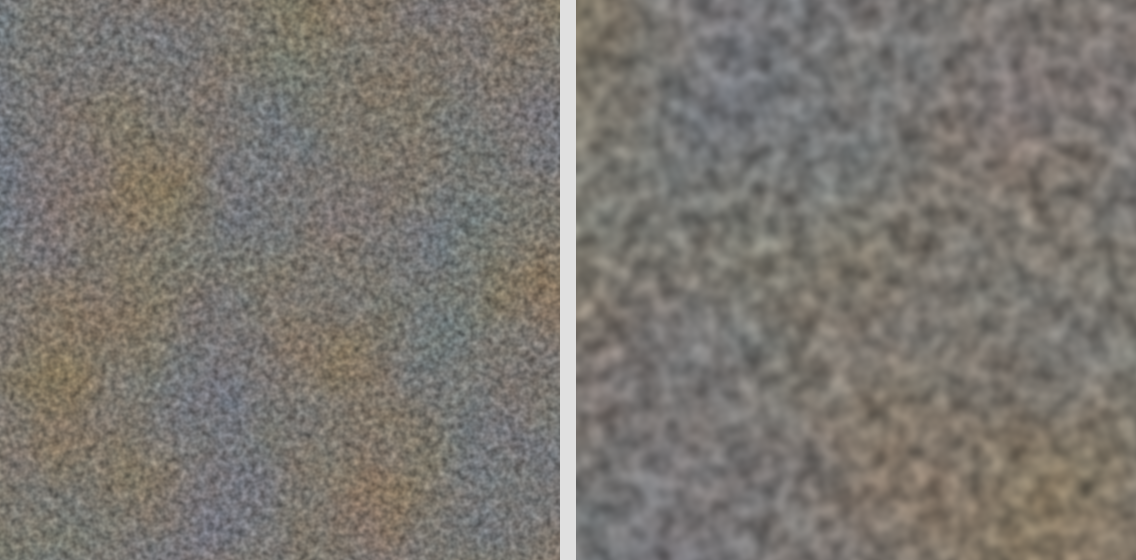
Left: the whole. Right: its middle third, enlarged.
Give the GLSL for this texture, as a three.js fragment shader.

```glsl
varying vec2 vUv;

vec2 cellGradient(vec2 cell) {
  vec3 p = fract(cell.xyx * vec3(0.1031, 0.1030, 0.0973));
  p += dot(p, p.yzx + 33.33);
  float angle = 6.28318 * fract((p.x + p.y) * p.z);
  return vec2(cos(angle), sin(angle));
}

float gradientNoise(vec2 p) {
  vec2 cell = floor(p);
  vec2 f = fract(p);
  vec2 blend = f * f * f * (f * (f * 6.0 - 15.0) + 10.0);
  float a = dot(cellGradient(cell), f);
  float b = dot(cellGradient(cell + vec2(1.0, 0.0)), f - vec2(1.0, 0.0));
  float c = dot(cellGradient(cell + vec2(0.0, 1.0)), f - vec2(0.0, 1.0));
  float d = dot(cellGradient(cell + 1.0), f - 1.0);
  return mix(mix(a, b, blend.x), mix(c, d, blend.x), blend.y);
}

vec2 rotate(vec2 p, float angle) {
  float c = cos(angle);
  float s = sin(angle);
  return vec2(c * p.x - s * p.y, s * p.x + c * p.y);
}

// Soft, direction-free grain from three turned octaves
float fineGrain(vec2 p) {
  float sum = 0.0;
  float weight = 0.62;
  float scale = 62.0;
  for (int i = 0; i < 3; i++) {
    float turn = 0.6 + 1.1 * float(i);
    sum += weight * gradientNoise(rotate(p, turn) * scale + 40.0 + 170.0 * float(i));
    weight *= 0.8;
    scale *= 1.45;
  }
  return sum;
}

// Broad drifting patches with slightly ragged borders
float patches(vec2 p, float scale) {
  return gradientNoise(rotate(p, 0.4) * scale)
       + 0.45 * gradientNoise(rotate(p, 1.3) * scale * 2.3 + 19.0)
       + 0.22 * gradientNoise(rotate(p, 2.2) * scale * 5.0 + 47.0);
}

void main() {
  float warmth = patches(vUv + 5.3, 3.4);
  float greenness = patches(vUv + 11.7, 4.2);
  float mottle = gradientNoise(rotate(vUv, 0.9) * 17.0 + 80.0);

  // Neutral stone drifting between brown and blue grey
  vec3 color = vec3(0.476, 0.460, 0.436);
  color += warmth * vec3(0.065, 0.0, -0.095);
  color += greenness * vec3(-0.016, 0.014, -0.010);

  // Light and dark grain, with a faint tint of its own
  color *= 1.0 + 0.46 * fineGrain(vUv) + 0.05 * mottle;
  float tintGrain = gradientNoise(rotate(vUv, 1.8) * 48.0 + 300.0);
  color += tintGrain * vec3(0.014, -0.003, -0.012);

  gl_FragColor = vec4(color, 1.0);
}
```
